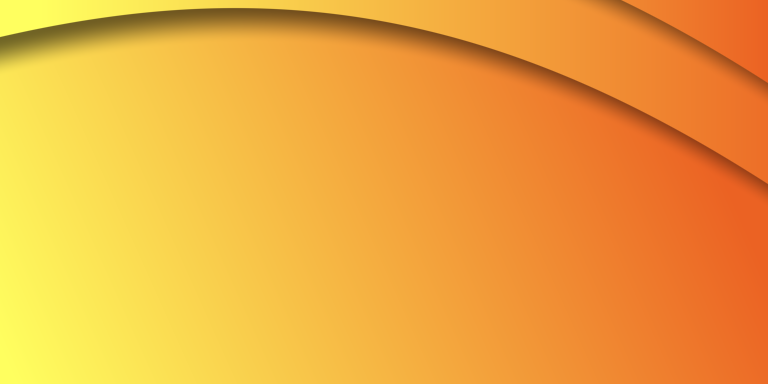
Write a Shadertoy shader that draws this background.

```glsl
// Draws a yellow-to-orange sheet with two sweeping arcs and soft shadows beneath them.

// Colours
const vec3 YELLOW = vec3(1.0, 1.0, 0.373);
const vec3 ORANGE = vec3(0.922, 0.384, 0.137);

// Arc shape, in units of canvas height
const vec2 ARC_PEAK = vec2(0.612, 0.979);
const vec3 ARC_BEND = vec3(0.2243, 0.0287, -0.0136);
const float ARC_GAP = 0.263;

// Shadow
const vec2 SHADOW_SHIFT = vec2(0.052, -0.042);
const float SHADOW_BLUR = 0.048;
const float SHADOW_STRENGTH = 0.55;

// Gradients of each layer: slope along x, slope along y, offset
const vec3 BODY_RAMP = vec3(0.48, 0.215, -0.02);
const vec3 BAND_RAMP = vec3(0.486, 0.0, -0.05);
const vec3 CORNER_RAMP = vec3(0.66, 0.0, -0.32);

// Approximate signed distance to the arc, positive below it
float arcDistance(vec2 p) {
    float t = p.x - ARC_PEAK.x;
    float drop = t * t * (ARC_BEND.x + t * (ARC_BEND.y + t * ARC_BEND.z));
    float slope = t * (2.0 * ARC_BEND.x + t * (3.0 * ARC_BEND.y + t * 4.0 * ARC_BEND.z));
    return (ARC_PEAK.y - drop - p.y) / sqrt(1.0 + slope * slope);
}

vec3 rampColor(vec2 p, vec3 ramp) {
    return mix(YELLOW, ORANGE, clamp(dot(vec3(p, 1.0), ramp), 0.0, 1.0));
}

// Lays a shaded sheet below the arc over the colour behind it
vec3 addSheet(vec3 behind, vec2 p, vec2 arcOffset, vec3 ramp, float pixel) {
    vec2 q = p - arcOffset;
    float cover = smoothstep(-0.75 * pixel, 0.75 * pixel, arcDistance(q));
    float shadow = 1.0 - smoothstep(-SHADOW_BLUR, SHADOW_BLUR, arcDistance(q - SHADOW_SHIFT));
    vec3 sheet = rampColor(p, ramp) * (1.0 - SHADOW_STRENGTH * shadow);
    return mix(behind, sheet, cover);
}

void mainImage(out vec4 fragColor, in vec2 fragCoord) {
    vec2 p = fragCoord / iResolution.y;
    float pixel = 1.0 / iResolution.y;

    // Layers from back to front
    vec3 color = rampColor(p, CORNER_RAMP);
    color = addSheet(color, p, vec2(0.0, ARC_GAP), BAND_RAMP, pixel);
    color = addSheet(color, p, vec2(0.0), BODY_RAMP, pixel);

    fragColor = vec4(color, 1.0);
}
```
